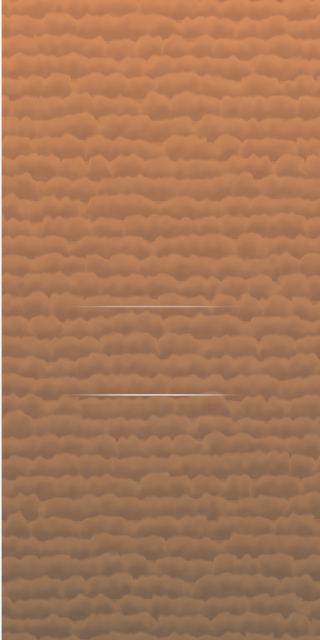
A WebGL 1 fragment shader for this texture:

```glsl
precision highp float;
// Warm clay wall of scalloped, overlapping rows with two thin pale glints.

uniform vec2 u_resolution;

const vec3 TOP_COLOR = vec3(0.775, 0.512, 0.346);
const vec3 MIDDLE_COLOR = vec3(0.652, 0.461, 0.335);
const vec3 BOTTOM_COLOR = vec3(0.530, 0.416, 0.322);
const vec3 SHADE_RANGE = vec3(0.105, 0.071, 0.036);
const vec3 GLINT_COLOR = vec3(0.86, 0.82, 0.78);
const vec3 BORDER_COLOR = vec3(0.97);
const float ROWS = 32.0;
const float LUMPS = 12.0;         // lumps across the width
const float LUMP_HEIGHT = 0.42;   // in rows
const float EDGE_SOFTNESS = 0.20; // in rows
const float RELIEF = 0.38;
const float UPPER_GLINT = 0.521;
const float LOWER_GLINT = 0.383;
const float GLINT_HALF_WIDTH = 0.0013;
const float SEAM_HEIGHT = 0.367;
const float BORDER_WIDTH = 0.005;

float hash(vec2 p) {
  vec3 q = fract(vec3(p.xyx) * vec3(0.1031, 0.1030, 0.0973));
  q += dot(q, q.yzx + 33.33);
  return fract((q.x + q.y) * q.z);
}

float noise(vec2 p) {
  vec2 cell = floor(p);
  vec2 f = fract(p);
  f = f * f * (3.0 - 2.0 * f);
  float low = mix(hash(cell), hash(cell + vec2(1.0, 0.0)), f.x);
  float high = mix(hash(cell + vec2(0.0, 1.0)), hash(cell + 1.0), f.x);
  return mix(low, high, f.y);
}

float bumps(vec2 p) {
  return 0.65 * noise(p) + 0.35 * noise(p * 2.1 + 17.3);
}

// Rounded lumps of varied place, width and height along one row.
float scallop(float x, float row) {
  float cell = floor(x);
  float crest = 0.0;
  for (int i = -1; i <= 1; i++) {
    vec2 id = vec2(cell + float(i), row);
    float center = id.x + 0.5 + 0.6 * (hash(id + 51.0) - 0.5);
    float radius = mix(0.42, 0.72, hash(id + 87.0));
    float t = (x - center) / radius;
    float dome = sqrt(max(0.0, 1.0 - t * t));
    crest = max(crest, dome * mix(0.55, 1.0, hash(id + 23.0)));
  }
  return crest;
}

// Rows overlap downward: bright crest, then a soft fall into shadow.
float rowLight(vec2 uv) {
  float y = uv.y * ROWS + 0.30 * (noise(vec2(uv.x * 5.0, uv.y * 14.0)) - 0.5);
  float x = uv.x * LUMPS + 0.35 * (noise(uv * vec2(38.0, 76.0)) - 0.5);
  float base = floor(y);
  float light = 0.5;
  for (int i = 1; i >= -2; i--) {
    float row = base + float(i) + 40.0;
    float ripple = noise(vec2(uv.x * 48.0, uv.y * 70.0 + row * 7.0)) - 0.5;
    float crest = row - 40.0 + LUMP_HEIGHT * scallop(x + row * 0.37, row);
    float depth = crest + 0.28 * ripple - y;
    float face = 1.0 - smoothstep(0.15, 1.10, depth);
    light = mix(light, face, smoothstep(0.0, EDGE_SOFTNESS, depth));
  }
  return light;
}

float glint(vec2 uv, float height) {
  float thickness = 1.0 - smoothstep(0.4, 1.6, abs(uv.y - height) / GLINT_HALF_WIDTH);
  float fade = 1.0 - smoothstep(0.06, 0.30, abs(uv.x - 0.48));
  return thickness * fade;
}

void main() {
  vec2 uv = gl_FragCoord.xy / u_resolution;

  // Vertical colour gradient.
  vec3 color = mix(BOTTOM_COLOR, MIDDLE_COLOR, clamp(uv.y * 2.0, 0.0, 1.0));
  color = mix(color, TOP_COLOR, clamp(uv.y * 2.0 - 1.0, 0.0, 1.0));

  // Row shading and small lumps lit from the upper left.
  vec2 grain = uv * vec2(26.0, 56.0);
  float relief = bumps(grain) - bumps(grain + vec2(-0.25, 0.40));
  color += SHADE_RANGE * (rowLight(uv) - 0.52 + RELIEF * relief);

  // Faint seam, then the two glints.
  float seam = 1.0 - smoothstep(0.0, 0.002, abs(uv.y - SEAM_HEIGHT));
  color -= 0.018 * seam * noise(uv * vec2(24.0, 1.0));
  color = mix(color, GLINT_COLOR, 0.62 * glint(uv, UPPER_GLINT));
  color = mix(color, GLINT_COLOR, 0.92 * glint(uv, LOWER_GLINT));

  // Pale strip on the left border.
  float border = 1.0 - smoothstep(BORDER_WIDTH - 0.002, BORDER_WIDTH + 0.002, uv.x);
  color = mix(color, BORDER_COLOR, border);

  gl_FragColor = vec4(color, 1.0);
}
```
